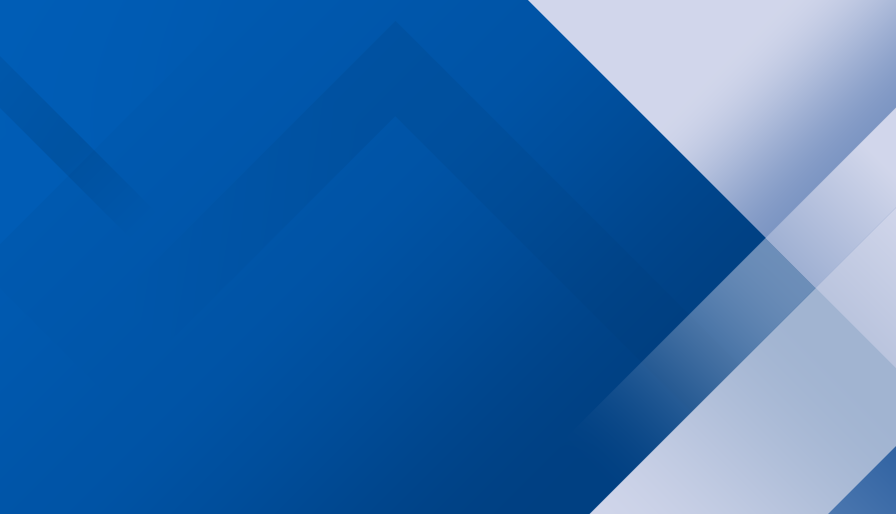
A Shadertoy shader for this background:

```glsl
// Overlapping diagonal panels: a deep blue field with faint tonal bands and a
// chevron, crossed at the right by pale translucent strips. Every edge lies at
// 45 degrees, so shapes are intervals in two rotated axes, fall and rise.

const vec3 SKY_BLUE  = vec3(0.00, 0.365, 0.715);
const vec3 MID_BLUE  = vec3(0.00, 0.322, 0.640);
const vec3 DEEP_BLUE = vec3(0.00, 0.250, 0.510);
const vec3 LAVENDER  = vec3(0.82, 0.84, 0.92);
const vec3 STEEL     = vec3(0.63, 0.705, 0.82);
const vec3 DUSK      = vec3(0.48, 0.58, 0.76);

// Antialiased step: 1 where the signed distance is positive.
float edge(float d) {
    float w = 1.0 / iResolution.y;
    return smoothstep(-w, w, d);
}

// Antialiased interval from lo to hi.
float band(float x, float lo, float hi) {
    return edge(x - lo) * edge(hi - x);
}

// Linear ramp from 0 at lo to 1 at hi.
float ramp(float x, float lo, float hi) {
    return clamp((x - lo) / (hi - lo), 0.0, 1.0);
}

// Right-angled wedge pointing up, with its sides on the two axes.
float wedge(float fall, float rise, float right, float left) {
    return edge(right - fall) * edge(rise - left);
}

// Blue field with its low-contrast overlays.
vec3 blueField(float fall, float rise) {
    vec3 col = mix(SKY_BLUE, MID_BLUE, ramp(rise, -1.0, 0.3));
    col = mix(col, DEEP_BLUE, smoothstep(0.1, 1.08, rise));

    // Bright corner panel, fading toward the top
    float corner = edge(-0.525 - rise) * (1.0 - ramp(fall, 0.75, 1.45));
    col = mix(col, SKY_BLUE, 0.75 * corner);

    // Short dark strip crossing the corner
    float strip = band(fall, 0.790, 0.891);
    strip *= ramp(rise, -1.3, -0.6) * (1.0 - ramp(rise, -0.56, -0.28));
    col *= 1.0 - 0.10 * strip;

    // Chevron: outer wedge minus inner wedge, fading down both arms
    float chevron = wedge(fall, rise, 1.729, -0.19)
                  * (1.0 - wedge(fall, rise, 1.543, -0.005));
    chevron *= ramp(fall, 0.65, 1.45) * (1.0 - 0.6 * ramp(rise, 0.0, 0.9));
    col *= 1.0 - 0.055 * chevron;

    // Lower-left panel
    float panel = edge(0.439 - fall) * (1.0 - ramp(rise, -0.45, 0.0));
    return mix(col, SKY_BLUE, 0.25 * panel);
}

void mainImage(out vec4 fragColor, in vec2 fragCoord) {
    vec2 p = fragCoord / iResolution.y;
    float fall = p.x + p.y;   // constant along falling diagonals
    float rise = p.x - p.y;   // constant along rising diagonals
    float beyond = edge(fall - 2.027);

    // Blue field and the shaded pale panel beyond it
    vec3 pale = mix(LAVENDER, DUSK, smoothstep(0.52, 1.0, rise));
    vec3 col = mix(blueField(fall, rise), pale, beyond);

    // Narrow translucent strip
    float veil = 0.52 * smoothstep(1.22, 2.04, fall);
    vec3 stripBlue = mix(col, LAVENDER, veil);
    vec3 stripPale = mix(vec3(0.61, 0.68, 0.82), LAVENDER, ramp(fall, 2.0, 2.4));
    col = mix(col, mix(stripBlue, stripPale, beyond), band(rise, 0.9525, 1.147));

    // Wide pale strip
    vec3 wideNear = mix(LAVENDER, STEEL, smoothstep(1.08, 1.95, fall));
    vec3 wideFar = mix(vec3(0.73, 0.77, 0.87), LAVENDER, ramp(fall, 2.03, 2.35));
    col = mix(col, mix(wideNear, wideFar, beyond), edge(rise - 1.147));

    // Blue lower-right corner
    vec3 cornerBlue = mix(vec3(0.30, 0.47, 0.69), vec3(0.18, 0.38, 0.63),
                          ramp(fall, 1.6, 1.9));
    col = mix(col, cornerBlue, edge(rise - 1.611));

    fragColor = vec4(col, 1.0);
}
```
